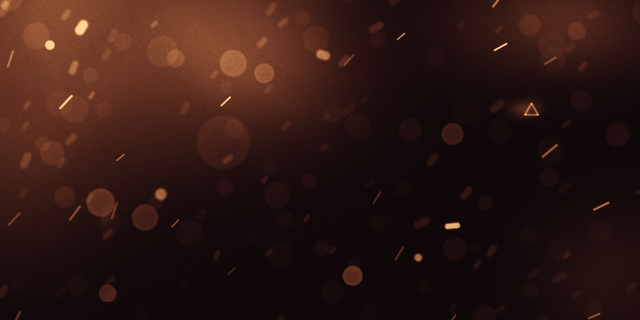
Write a Shadertoy shader that draws this background.

```glsl
#define BASE_HEAT 0.06
#define SMOKE 0.09
#define GRAIN 0.045
#define GRAIN_CELLS 300.0
#define DISC_CHANCE 0.45
#define EMBER_CHANCE 0.42
#define SPARK_CHANCE 0.36
#define TILT_LEFT 1.05
#define TILT_RIGHT 0.6

vec3 hash3(vec2 cell) {
    vec3 v = fract(cell.xyx * vec3(0.1031, 0.1030, 0.0973));
    v += dot(v, v.yxz + 33.33);
    return fract((v.xxy + v.yzz) * v.zyx);
}

float glow(vec2 p, vec2 center, vec2 size) {
    vec2 q = (p - center) / size;
    return exp(-dot(q, q));
}

// Capsule with a soft edge; a zero length gives a disc
float streak(vec2 p, float tilt, float halfLength, float radius, float blur) {
    vec2 axis = vec2(cos(tilt), sin(tilt));
    float along = clamp(dot(p, axis), -halfLength, halfLength);
    float soft = max(blur, 0.8 / iResolution.y);
    return 1.0 - smoothstep(radius - soft, radius + soft, length(p - along * axis));
}

// Lens disc with a slightly brighter rim
float disc(vec2 p, float radius) {
    float rim = smoothstep(0.5 * radius, radius, length(p));
    return streak(p, 0.0, 0.0, radius, 0.1 * radius) * (0.85 + 0.2 * rim);
}

// One shape per jittered cell, kept inside the cell
float scatter(vec2 p, float cell, float seed, float chance,
              float halfLength, float radius, float blur) {
    vec2 grid = p / cell + seed * vec2(0.37, 0.61);
    vec2 id = floor(grid);
    vec3 place = hash3(id + seed * 17.0);
    vec3 look = hash3(id + seed * 29.0 + 71.0);
    vec2 q = (fract(grid) - 0.5 - 0.5 * (place.xy - 0.5)) * cell;
    float tilt = mix(TILT_LEFT, TILT_RIGHT, 0.5 * p.x) + 0.6 * (look.x - 0.5);
    float size = mix(0.45, 1.0, look.y);
    float shape = streak(q, tilt, halfLength * size, radius * size, blur);
    return shape * step(place.z, chance) * mix(0.3, 1.0, look.z * look.z);
}

// Warm light at the upper left, weaker light on the right
float backdrop(vec2 p) {
    float heat = 0.48 * glow(p, vec2(0.22, 1.0), vec2(0.62, 0.42));
    heat += 0.23 * glow(p, vec2(0.75, 0.80), vec2(0.30, 0.23));
    heat += 0.12 * glow(p, vec2(0.0, 0.48), vec2(0.30, 0.30));
    heat += 0.25 * glow(p, vec2(1.74, 0.93), vec2(0.30, 0.16));
    heat += 0.10 * glow(p, vec2(1.92, 0.12), vec2(0.22, 0.22));
    float waves = 0.0;
    vec2 q = 5.0 * p;
    for (int i = 1; i <= 4; i++) {
        q += 0.7 * sin(q.yx * 1.3 + float(i) * 1.9);
        waves += sin(q.x + 0.6 * q.y) / float(i);
        q = mat2(0.8, 0.6, -0.6, 0.8) * q * 1.5;
    }
    return BASE_HEAT + heat * (1.0 + SMOKE * waves);
}

// Large lens discs
float largeDiscs(vec2 p) {
    float heat = 0.07 * disc(p - vec2(0.698, 0.555), 0.083);
    heat += 0.07 * disc(p - vec2(0.508, 0.839), 0.049);
    heat += 0.15 * disc(p - vec2(0.729, 0.802), 0.042);
    heat += 0.17 * disc(p - vec2(0.826, 0.771), 0.031);
    heat += 0.22 * disc(p - vec2(0.315, 0.367), 0.044);
    heat += 0.17 * disc(p - vec2(0.453, 0.320), 0.041);
    heat += 0.30 * disc(p - vec2(1.102, 0.138), 0.031);
    heat += 0.17 * disc(p - vec2(1.414, 0.581), 0.034);
    return heat + 0.20 * disc(p - vec2(0.336, 0.083), 0.027);
}

// Brightest embers and the three-sided flake
float brightEmbers(vec2 p) {
    float heat = 0.50 * streak(p - vec2(0.156, 0.859), 0.0, 0.0, 0.015, 0.003);
    heat += 0.55 * streak(p - vec2(0.255, 0.914), 1.0, 0.010, 0.015, 0.006);
    heat += 0.50 * streak(p - vec2(0.503, 0.393), 0.0, 0.0, 0.018, 0.006);
    heat += 0.85 * streak(p - vec2(1.414, 0.294), 0.1, 0.015, 0.009, 0.004);
    heat += 0.45 * streak(p - vec2(1.010, 0.828), -0.3, 0.008, 0.014, 0.006);
    heat += 0.60 * streak(p - vec2(1.307, 0.195), 0.0, 0.0, 0.012, 0.005);
    vec2 flake = p - vec2(1.661, 0.653);
    heat += 0.25 * glow(flake, vec2(-0.02, 0.005), vec2(0.045, 0.025));
    for (int i = 0; i < 3; i++) {
        heat += 0.45 * streak(flake + vec2(0.0, 0.012), 0.0, 0.019, 0.003, 0.003);
        flake = mat2(-0.5, 0.866, -0.866, -0.5) * flake;
    }
    return heat;
}

// Heat to dark brown, copper and pale gold
vec3 heatColor(float t) {
    return vec3(t, 0.44 * t + 0.4 * t * t * t, 0.02 + 0.27 * t + 0.3 * t * t * t * t);
}

void mainImage(out vec4 fragColor, in vec2 fragCoord) {
    vec2 p = fragCoord / iResolution.y;
    float heat = backdrop(p);
    float lit = 0.35 + 1.3 * heat;

    // Scattered layers, from blurred to sharp
    for (int i = 1; i <= 3; i++) {
        float seed = float(i);
        heat += 0.13 * lit * scatter(p, 0.21, seed, DISC_CHANCE, 0.0, 0.044, 0.004);
        heat += 0.30 * lit * scatter(p, 0.20, seed + 4.0, EMBER_CHANCE, 0.014, 0.012, 0.006);
    }
    heat += largeDiscs(p) + brightEmbers(p);
    heat += 0.9 * scatter(p, 0.17, 9.0, SPARK_CHANCE, 0.030, 0.004, 0.0015);

    // Film grain
    float grain = hash3(floor(p * GRAIN_CELLS)).x - 0.5;
    heat += GRAIN * grain * (0.4 + 1.5 * min(heat, 0.6));
    fragColor = vec4(heatColor(clamp(heat, 0.0, 1.0)), 1.0);
}
```
